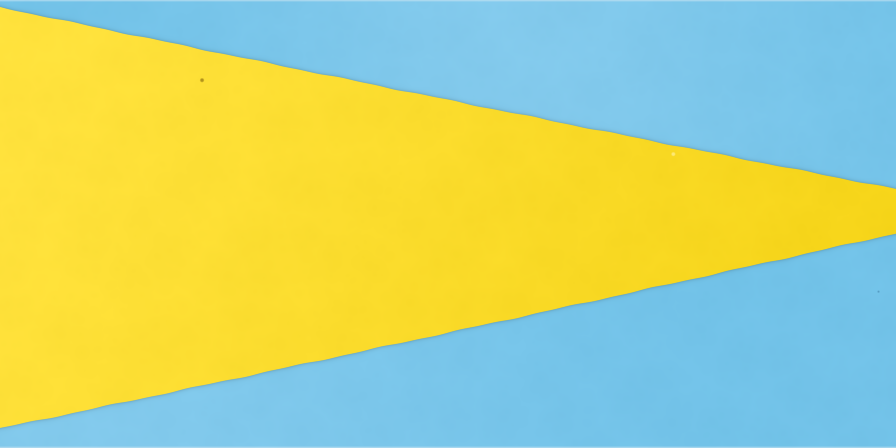
Write a Shadertoy shader that draws this background.

```glsl
#define YELLOW_LEFT vec3(1.0, 0.885, 0.235)
#define YELLOW_RIGHT vec3(0.965, 0.835, 0.10)
#define BLUE_DEEP vec3(0.44, 0.76, 0.91)
#define BLUE_PALE vec3(0.525, 0.797, 0.93)
#define UPPER_EDGE vec2(0.984, 0.578)
#define LOWER_EDGE vec2(0.044, 0.479)
#define EDGE_SAG 0.004
#define EDGE_WOBBLE 0.0009
#define SHADOW_WIDTH 0.0035
#define SHADOW_DEPTH 0.16
#define GRAIN 0.012

vec2 hash2(vec2 cell) {
    vec2 q = vec2(dot(cell, vec2(127.1, 311.7)), dot(cell, vec2(269.5, 183.3)));
    return fract(sin(q) * 43758.5);
}

// Distance to the nearest scattered cell point
float cellular(vec2 p) {
    vec2 cell = floor(p), local = fract(p);
    float nearest = 2.0;
    for (int y = -1; y <= 1; y++)
        for (int x = -1; x <= 1; x++) {
            vec2 offset = vec2(x, y);
            vec2 toPoint = offset + hash2(cell + offset) - local;
            nearest = min(nearest, dot(toPoint, toPoint));
        }
    return sqrt(nearest);
}

// Height of a slightly sagging, hand-cut paper edge
float edgeHeight(vec2 ends, float x) {
    float t = x * 0.5;
    float wobble = sin(x * 31.0 + ends.x * 9.0) + 0.6 * sin(x * 73.0 + ends.y * 5.0);
    return mix(ends.x, ends.y, t) - EDGE_SAG * 4.0 * t * (1.0 - t) + EDGE_WOBBLE * wobble;
}

float speck(vec2 p, vec2 center, float radius, float blur) {
    return 1.0 - smoothstep(radius - blur, radius + blur, length(p - center));
}

void mainImage(out vec4 fragColor, in vec2 fragCoord) {
    vec2 p = fragCoord / iResolution.xy * vec2(2.0, 1.0);
    float pixel = 1.0 / iResolution.y;

    // Signed distance to the tapered sheet, positive inside
    float below = edgeHeight(UPPER_EDGE, p.x) - p.y;
    float above = p.y - edgeHeight(LOWER_EDGE, p.x);
    float inside = min(below, above) * 0.978;
    float sheet = smoothstep(-0.7 * pixel, 0.7 * pixel, inside);

    // Blue backing, paler above the middle and at the lower left
    float upperGlow = exp(-2.5 * pow(p.x - 1.15, 2.0));
    float lowerGlow = 1.0 - smoothstep(0.1, 1.7, p.x);
    float pale = mix(lowerGlow, upperGlow, smoothstep(0.4, 0.6, p.y));
    vec3 blue = mix(BLUE_DEEP, BLUE_PALE, 0.1 + 0.75 * pale);
    blue *= 1.0 - SHADOW_DEPTH * exp(-max(-inside, 0.0) / SHADOW_WIDTH);

    // Yellow sheet, deeper toward the tip and the lower side
    float depth = clamp(p.x * 0.52 + (0.5 - p.y) * 0.25, 0.0, 1.0);
    vec3 yellow = mix(YELLOW_LEFT, YELLOW_RIGHT, depth);

    // Soft paper mottling
    float mottle = cellular(p * 9.0) + 0.5 * cellular(p * 31.0) - 0.75;
    vec3 color = mix(blue, yellow, sheet) + GRAIN * mottle;

    // Dust specks
    color = mix(color, vec3(0.62, 0.50, 0.08), 0.8 * speck(p, vec2(0.451, 0.821), 0.004, pixel));
    color = mix(color, vec3(0.25, 0.50, 0.65), 0.6 * speck(p, vec2(1.961, 0.349), 0.002, pixel));
    color = mix(color, vec3(1.0, 0.94, 0.60), 0.7 * speck(p, vec2(1.503, 0.656), 0.004, pixel));

    // Faint light rim along the top and bottom
    float rim = 1.0 - smoothstep(0.001, 0.005, min(p.y, 1.0 - p.y));
    color = mix(color, vec3(0.80, 0.90, 0.95), 0.55 * rim);

    fragColor = vec4(color, 1.0);
}
```
